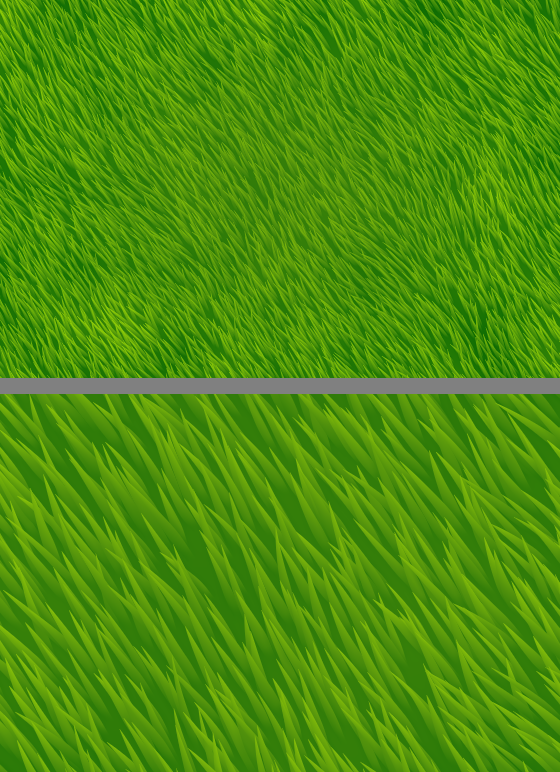
Top: the whole. Bottom: its middle third, enlarged.
Give the GLSL for this texture, as a Shadertoy shader.

```glsl
// Dense lawn of curved grass blades leaning up and to the left.

vec2 hash2(vec2 p) {
    vec3 q = fract(p.xyx * vec3(0.1031, 0.1030, 0.0973));
    q += dot(q, q.yzx + 33.33);
    return fract((q.xx + q.yz) * q.zy);
}

float gradientNoise(vec2 p) {
    vec2 i = floor(p), f = fract(p);
    vec2 u = f * f * (3.0 - 2.0 * f);
    float a = dot(hash2(i) * 2.0 - 1.0, f);
    float b = dot(hash2(i + vec2(1, 0)) * 2.0 - 1.0, f - vec2(1, 0));
    float c = dot(hash2(i + vec2(0, 1)) * 2.0 - 1.0, f - vec2(0, 1));
    float d = dot(hash2(i + vec2(1, 1)) * 2.0 - 1.0, f - vec2(1, 1));
    return mix(mix(a, b, u.x), mix(c, d, u.x), u.y);
}

// Ramp from shaded roots through mid green to sunlit tips
vec3 grassColor(float light) {
    vec3 root = vec3(0.06, 0.425, 0.01);
    vec3 middle = vec3(0.30, 0.58, 0.04);
    vec3 tip = vec3(0.54, 0.785, 0.025);
    return light < 0.5 ? mix(root, middle, light * 2.0)
                       : mix(middle, tip, light * 2.0 - 1.0);
}

void mainImage(out vec4 fragColor, in vec2 fragCoord) {
    float pixel = 1.0 / iResolution.y;
    vec2 p = fragCoord * pixel;
    vec2 cellSize = vec2(0.019, 0.021);
    vec2 home = floor(p / cellSize);

    // Pale middle and soft clumps of shade
    vec2 fromCenter = p - 0.5 * iResolution.xy * pixel;
    float middleGlow = 1.0 - smoothstep(0.05, 0.65, length(fromCenter * vec2(0.85, 1.1)));
    float clumps = gradientNoise(p * 6.0 + 3.7);
    float light = 0.14;

    // Rows run from back to front, so lower blades cover higher ones
    for (int row = 0; row >= -5; row--) {
        for (int column = -1; column <= 5; column++) {
            vec2 cell = home + vec2(column, row);
            vec2 jitter = hash2(cell + 17.0);
            vec2 shape = hash2(cell + 91.0);
            vec2 tone = hash2(cell + 143.0);
            vec2 root = (cell + jitter) * cellSize;

            float angle = 2.15 + 0.45 * gradientNoise(root * 3.5) + 0.4 * (shape.x - 0.5);
            vec2 axis = vec2(cos(angle), sin(angle));
            float bladeLength = mix(0.062, 0.096, shape.y);
            vec2 local = p - root;
            float along = dot(local, axis) / bladeLength;
            if (along < 0.0 || along > 1.0) continue;

            // Bent centre line with a tapering outline
            float bend = 0.022 * (tone.x - 0.5);
            float across = dot(local, vec2(axis.y, -axis.x)) - bend * along * along;
            float halfWidth = mix(0.005, 0.0075, tone.y) * pow(1.0 - along, 0.75)
                            * (0.55 + 0.45 * smoothstep(0.0, 0.4, along));
            float edge = abs(across) - halfWidth;
            float cover = clamp(0.5 - edge / pixel, 0.0, 1.0) * smoothstep(0.0, 0.22, along);

            // Shadow on the blades behind, then the lit blade itself
            float shadow = (1.0 - smoothstep(0.0, 0.006, edge))
                         * smoothstep(0.0, 0.3, along) * (1.0 - along);
            light *= 1.0 - 0.35 * shadow;
            float side = clamp(across / max(halfWidth, pixel), -1.0, 1.0);
            float blade = 0.17 + 0.86 * along + 0.13 * side + 0.16 * (jitter.x - 0.5);
            light = mix(light, blade, cover);
        }
    }

    light += 0.28 * clumps * (1.0 - 0.5 * middleGlow);
    light = mix(light, 0.52, 0.34 * middleGlow);
    vec3 color = grassColor(clamp(light, 0.0, 1.0));
    color += middleGlow * vec3(0.015, -0.015, 0.01);
    fragColor = vec4(color, 1.0);
}
```
